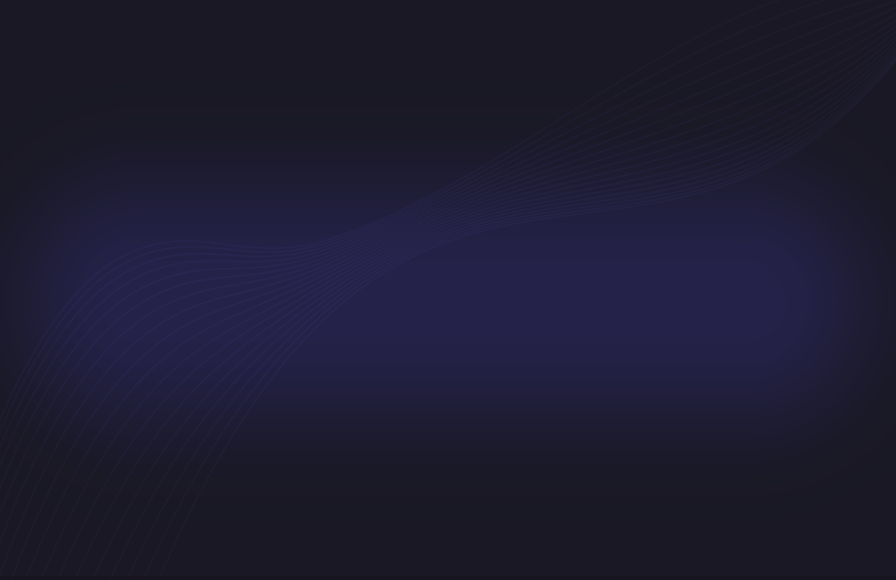
Reproduce this background procedurally as a WebGL 2 fragment shader.

```glsl
#version 300 es
precision highp float;
// Dark backdrop with a wide indigo glow and a twisting ribbon of fine lines.

uniform vec2 u_resolution;
out vec4 fragColor;

// Signed distance to a box with rounded corners
float roundedBox(vec2 p, vec2 halfSize, float radius) {
    vec2 q = abs(p) - halfSize + radius;
    return length(max(q, 0.0)) + min(max(q.x, q.y), 0.0) - radius;
}

// Upper border of the ribbon: steep climb, shallow dip, long rise
float upperEdge(float x) {
    float climb = 13.6 * pow(max(0.22 - x, 0.0), 2.5);
    float crest = 0.025 * (1.0 - smoothstep(0.2, 0.36, x));
    return 0.56 + 0.48 * smoothstep(0.26, 1.0, x) + crest - climb;
}

// Lower border of the ribbon: a cubic that levels off right of the middle
float lowerEdge(float x) {
    float d = x - 0.62;
    return 0.626 + d * (0.22 + d * (-0.547 + d * 4.84));
}

// Height of one strand; strands gather at the top left and the bottom right
float strandHeight(float x, float s) {
    float gather = 0.75 * tanh((x - 0.46) * 6.0);
    float across = s + gather * s * (1.0 - s);
    return mix(upperEdge(x), lowerEdge(x), across);
}

void main() {
    vec2 uv = gl_FragCoord.xy / u_resolution;
    float aspect = u_resolution.x / u_resolution.y;
    float pixel = 1.0 / u_resolution.y;

    // Soft horizontal glow with a faint wider halo
    vec2 p = (uv - vec2(0.495, 0.48)) * vec2(aspect, 1.0);
    float d = roundedBox(p, vec2(0.71, 0.19), 0.19);
    float glow = 1.0 - smoothstep(-0.16, 0.14, d);
    float halo = exp(-pow(max(d + 0.1, 0.0) * 4.5, 2.0));
    vec3 color = vec3(0.098, 0.094, 0.139);
    color += vec3(0.036, 0.032, 0.125) * glow + vec3(0.008, 0.007, 0.022) * halo;

    // Ribbon strands, with distance corrected for slope
    const int STRANDS = 18;
    float halfWidth = 0.001;
    float ink = 0.0;
    for (int i = 0; i < STRANDS; i++) {
        float s = float(i) / float(STRANDS - 1);
        float y = strandHeight(uv.x, s);
        float slope = (strandHeight(uv.x + 0.002, s) - y) / (0.002 * aspect);
        float dist = abs(uv.y - y) / sqrt(1.0 + slope * slope);
        float coverage = min(1.0, 2.0 * halfWidth / pixel);
        ink += coverage * (1.0 - smoothstep(0.0, halfWidth + pixel, dist));
    }
    float strength = mix(0.07, 0.10, glow);
    color = mix(color, vec3(0.33, 0.31, 0.68), 1.0 - exp(-ink * strength));

    // Thin plum rim along the bottom
    float rim = 1.0 - smoothstep(0.006, 0.006 + pixel, uv.y);
    color = mix(color, vec3(0.10, 0.075, 0.12), rim * 0.7);

    fragColor = vec4(color, 1.0);
}
```
